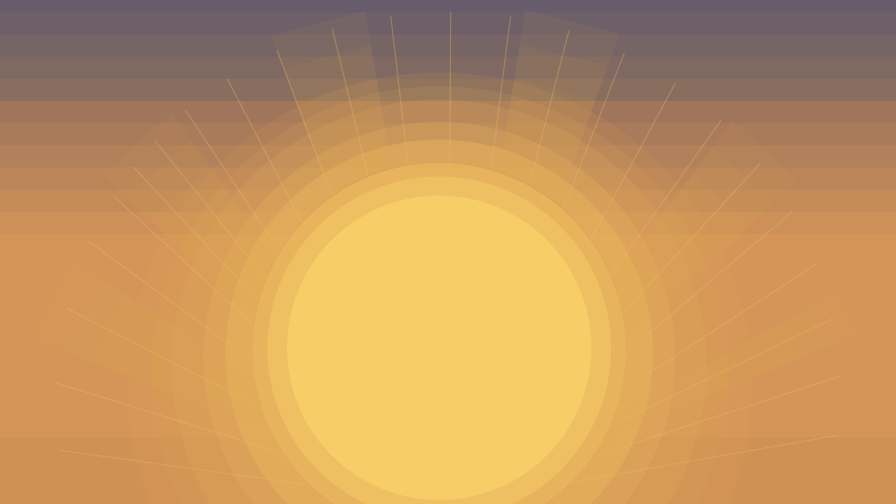
Give the GLSL for this background, as a Shadertoy shader.

```glsl
#define DUSK vec3(0.40, 0.36, 0.42)
#define BROWN vec3(0.53, 0.43, 0.37)
#define RUST vec3(0.63, 0.46, 0.355)
#define AMBER vec3(0.835, 0.585, 0.345)
#define HALO vec3(0.87, 0.635, 0.33)
#define SUN_COLOR vec3(0.965, 0.805, 0.405)
#define BEAM_COLOR vec3(0.86, 0.66, 0.30)
#define SUN_CENTER vec2(-0.0174, 0.310)
#define SUN_RADIUS 0.302
#define BAND_HEIGHT 0.044
#define RAY_COUNT 24
#define BEAM_COUNT 6

const float haloRadii[7] = float[7](0.620, 0.572, 0.530, 0.468, 0.424, 0.370, 0.341);

// Coverage of a shape from its signed distance
float cover(float dist, float pixel) {
    return clamp(0.5 - dist / pixel, 0.0, 1.0);
}

// Flat colour of one sky band, counted from the top
vec3 bandColor(float band) {
    band = clamp(band, 0.0, 11.0);
    return band < 4.5 ? mix(DUSK, BROWN, band / 4.0)
                      : mix(RUST, AMBER, (band - 5.0) / 6.0);
}

vec3 sky(float y, float pixel) {
    float level = (0.9745 - y) / BAND_HEIGHT + 1.0;
    float edge = smoothstep(1.0 - pixel / BAND_HEIGHT, 1.0, fract(level));
    vec3 color = mix(bandColor(floor(level)), bandColor(floor(level) + 1.0), edge);
    return color - vec3(0.02, 0.015, 0.01) * cover(y - 0.132, pixel);
}

// Translucent discs that sink slightly as they widen
vec3 addHalos(vec3 color, vec2 p, int first, int last, float pixel) {
    for (int i = first; i <= last; i++) {
        float t = float(i) / 6.0;
        float spread = haloRadii[i] - SUN_RADIUS;
        vec2 center = SUN_CENTER - vec2(0.0, 0.73 * spread * spread);
        float disc = cover(length(p - center) - haloRadii[i], pixel);
        vec3 tint = mix(HALO, SUN_COLOR, 0.8 * t);
        color = mix(color, tint, disc * mix(0.12, 0.75, t * t));
    }
    return color;
}

// Wide stepped beams fanning from the bottom centre
vec3 addBeams(vec3 color, vec2 p, float pixel) {
    for (int i = 0; i < BEAM_COUNT; i++) {
        float n = float(i);
        float angle = radians(25.5 + 25.7 * n - 3.2 * sin(1.35 * n));
        float halfWidth = radians(min(3.0 + 2.4 * n, 5.6));
        float reach = 0.787 + 0.208 * sin(angle);
        vec2 axis = vec2(cos(angle), sin(angle));
        float along = dot(p, axis);
        float across = abs(p.x * axis.y - p.y * axis.x);
        float side = across * cos(halfWidth) - along * sin(halfWidth);
        for (int k = 0; k < 3; k++) {
            float cap = along - reach * (1.0 - 0.07 * float(k));
            color = mix(color, BEAM_COLOR, 0.065 * cover(max(side, cap), pixel));
        }
    }
    return color;
}

// Hairline rays with uneven spacing
vec3 addRays(vec3 color, vec2 p, float pixel) {
    float light = 0.0;
    for (int i = 0; i < RAY_COUNT; i++) {
        float n = float(i);
        float bunch = (n - 19.7) / 2.5;
        float shift = 2.7 * (1.0 - exp(-0.5 * n)) - 9.0 * exp(-bunch * bunch);
        float angle = radians(10.0 + 7.0 * n + shift);
        vec2 axis = vec2(cos(angle), sin(angle));
        float reach = 0.745 + 0.231 * sin(angle);
        float dist = length(p - axis * clamp(dot(p, axis), 0.0, reach));
        light = max(light, 1.0 - smoothstep(0.0, max(pixel, 0.0025), dist));
    }
    return mix(color, vec3(0.91, 0.73, 0.42), 0.32 * light);
}

void mainImage(out vec4 fragColor, in vec2 fragCoord) {
    float pixel = 1.0 / iResolution.y;
    vec2 p = (fragCoord - vec2(0.5 * iResolution.x, 0.0)) * pixel;

    vec3 color = sky(p.y, pixel);
    color = addHalos(color, p, 0, 4, pixel);
    color = addBeams(color, p, pixel);
    color = addRays(color, p, pixel);

    // Bright inner glow covers the inner ends of the rays
    color = mix(color, HALO, 0.75 * cover(length(p - SUN_CENTER) - haloRadii[5], pixel));
    color = addHalos(color, p, 5, 6, pixel);
    color = mix(color, SUN_COLOR, cover(length(p - SUN_CENTER) - SUN_RADIUS, pixel));

    fragColor = vec4(color, 1.0);
}
```
